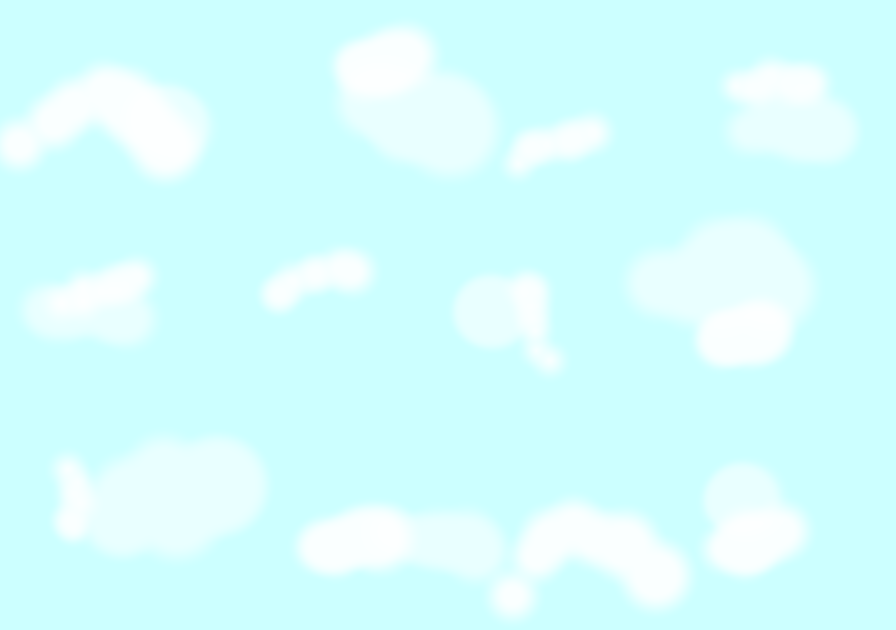
Reproduce this texture procedurally as a Shadertoy shader.

```glsl
// Soft airbrushed clouds, faint and bright, scattered over a pale cyan sky.

#define SKY vec3(0.80, 1.0, 1.0)
#define CLOUD_WHITE vec3(1.0)
#define FAINT_OPACITY 0.57
#define BRIGHT_OPACITY 0.91
#define EDGE_BLUR 0.022
#define FAINT_CELL vec2(0.474, 0.3333)
#define BRIGHT_CELL vec2(0.3556, 0.3333)
#define DRIFT 0.4
#define PUFFS 7
#define SEED 17.0

// A chain of round puffs; lengths are in canvas heights.
struct Cloud {
    float halfLength;
    float radius;
    float bend;
    float scatter;
    float tilt;
};

vec3 hash3(vec2 p) {
    vec3 q = fract(p.xyx * vec3(0.1031, 0.1030, 0.0973));
    q += dot(q, q.yxz + 33.33);
    return fract((q.xxy + q.yzz) * q.zyx);
}

// Shapes repeat along diagonals, so every kind keeps its share.
Cloud faintShape(vec2 cell) {
    float kind = mod(cell.x + cell.y, 3.0);
    if (kind < 0.5) return Cloud(0.085, 0.060, 0.01, 0.040, -0.05);
    if (kind < 1.5) return Cloud(0.065, 0.038, 0.00, 0.012, -0.10);
    return Cloud(0.015, 0.040, 0.00, 0.010, 0.10);
}

Cloud brightShape(vec2 cell) {
    float kind = mod(cell.x + 4.0 * cell.y, 6.0);
    if (kind < 0.5) return Cloud(0.058, 0.017, 0.00, 0.014, 1.70);  // upright
    if (kind < 1.5) return Cloud(0.040, 0.037, 0.00, 0.012, 0.25);  // blob
    if (kind < 2.5) return Cloud(0.115, 0.042, 0.09, 0.012, 0.05);  // arch
    if (kind < 3.5) return Cloud(0.040, 0.037, 0.00, 0.012, 0.10);  // blob
    return Cloud(0.065, 0.022, 0.01, 0.010, 0.25);                  // wisp
}

// Coverage of one cloud, its puffs laid over each other like spray.
float cloudCover(vec2 p, Cloud cloud, vec2 id) {
    float tilt = cloud.tilt + 0.3 * (hash3(id + 5.3).z - 0.5);
    float c = cos(tilt), s = sin(tilt);
    p = vec2(c * p.x + s * p.y, c * p.y - s * p.x);
    float gap = 1.0;
    for (int i = 0; i < PUFFS; i++) {
        float t = 2.0 * float(i) / float(PUFFS - 1) - 1.0;
        vec3 rnd = hash3(id * 3.7 + float(i) * 11.9);
        vec2 centre = vec2(cloud.halfLength * t, cloud.bend * (0.5 - t * t));
        centre += cloud.scatter * (2.0 * rnd.xy - 1.0);
        float radius = cloud.radius * (1.0 + 0.15 * t) * mix(0.85, 1.15, rnd.z);
        float d = length(p - centre) - radius;
        gap *= smoothstep(-EDGE_BLUR, EDGE_BLUR, d);
    }
    return 1.0 - gap;
}

// One cloud per jittered grid cell, gathered from the neighbouring cells.
float cloudLayer(vec2 p, vec2 cellSize, bool bright) {
    vec2 home = floor(p / cellSize);
    float gap = 1.0;
    for (int y = -1; y <= 1; y++) {
        for (int x = -1; x <= 1; x++) {
            vec2 cell = home + vec2(x, y);
            vec2 id = cell + SEED + (bright ? 40.0 : 0.0);
            vec2 centre = (cell + 0.5 + DRIFT * (hash3(id).xy - 0.5)) * cellSize;
            Cloud cloud = faintShape(cell);
            if (bright) cloud = brightShape(cell);
            gap *= 1.0 - cloudCover(p - centre, cloud, id);
        }
    }
    return 1.0 - gap;
}

void mainImage(out vec4 fragColor, in vec2 fragCoord) {
    vec2 p = fragCoord / iResolution.y;
    float faint = cloudLayer(p, FAINT_CELL, false);
    float bright = cloudLayer(p, BRIGHT_CELL, true);
    vec3 color = mix(SKY, CLOUD_WHITE, FAINT_OPACITY * faint);
    color = mix(color, CLOUD_WHITE, BRIGHT_OPACITY * bright);
    fragColor = vec4(color, 1.0);
}
```
